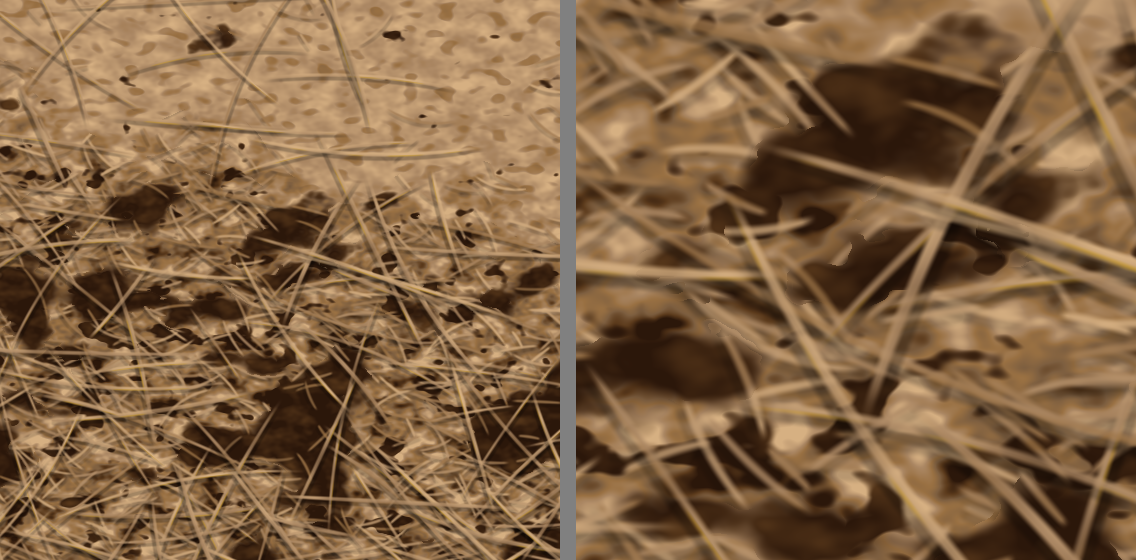
Left: the whole. Right: its middle third, enlarged.
This texture is drawn by a three.js fragment shader. Its source:

```glsl
varying vec2 vUv;

const int BLADES = 135;
const int LITTER_LAYERS = 4;
const float BLADE_HALF_WIDTH = 0.0030;
const float LITTER_HALF_WIDTH = 0.0025;
const float EDGE_SOFTNESS = 0.0023;
const float BLADE_SHADOW = 0.24;
const float LITTER_SHADOW = 0.14;
const float SHADOW_REACH = 0.014;
const float SOIL_LINE = 0.65;

const vec3 HOLLOW = vec3(0.17, 0.09, 0.04);
const vec3 UMBER = vec3(0.36, 0.23, 0.11);
const vec3 BROWN = vec3(0.49, 0.37, 0.25);
const vec3 OCHRE = vec3(0.60, 0.44, 0.26);
const vec3 TAN = vec3(0.67, 0.53, 0.39);
const vec3 STRAW = vec3(0.84, 0.69, 0.51);
const vec3 YELLOW_RIM = vec3(0.78, 0.60, 0.18);

// Four random values from one number
vec4 hash4(float n) {
  vec4 p = fract(n * vec4(0.1031, 0.1030, 0.0973, 0.1099));
  p += dot(p, p.wzxy + 33.33);
  return fract((p.xxyz + p.yzzw) * p.zywx);
}

vec2 gradientAt(vec2 cell) {
  return 2.6 * (hash4(dot(cell, vec2(1.0, 311.0))).xy - 0.5);
}

float gradientNoise(vec2 p) {
  vec2 i = floor(p);
  vec2 f = fract(p);
  vec2 u = f * f * (3.0 - 2.0 * f);
  vec2 e = vec2(1.0, 0.0);
  float low = mix(dot(gradientAt(i), f), dot(gradientAt(i + e), f - e), u.x);
  float high = mix(dot(gradientAt(i + e.yx), f - e.yx), dot(gradientAt(i + 1.0), f - 1.0), u.x);
  return mix(low, high, u.y);
}

float fbm(vec2 p) {
  float sum = 0.0;
  float gain = 0.8;
  for (int i = 0; i < 3; i++) {
    sum += gain * gradientNoise(p);
    p = mat2(1.6, 1.2, -1.2, 1.6) * p + 7.3;
    gain *= 0.6;
  }
  return sum;
}

// Dark to light earth colours, tone from 0 to 1
vec3 earthRamp(float tone) {
  float s = tone * 5.0;
  vec3 c = mix(HOLLOW, UMBER, clamp(s, 0.0, 1.0));
  c = mix(c, BROWN, clamp(s - 1.0, 0.0, 1.0));
  c = mix(c, OCHRE, clamp(s - 2.0, 0.0, 1.0));
  c = mix(c, TAN, clamp(s - 3.0, 0.0, 1.0));
  return mix(c, STRAW, clamp(s - 4.0, 0.0, 1.0));
}

vec2 rotate(vec2 p, float angle) {
  float c = cos(angle);
  float s = sin(angle);
  return vec2(c * p.x + s * p.y, c * p.y - s * p.x);
}

// Coverage of a tapered stalk lying along x
float stalk(vec2 q, float halfLength, float halfWidth) {
  float along = abs(q.x) / halfLength;
  float w = halfWidth * (1.0 - 0.4 * along * along);
  float side = 1.0 - smoothstep(w - EDGE_SOFTNESS, w + EDGE_SOFTNESS, abs(q.y));
  return side * (1.0 - smoothstep(0.7, 1.0, along));
}

// Short broken stems scattered on turned grids
vec3 addLitter(vec3 color, vec2 p, float density, float hollow) {
  for (int layer = 0; layer < LITTER_LAYERS; layer++) {
    float id = float(layer);
    float cells = 12.0 + 3.0 * id;
    vec2 g = rotate(p, 0.7 * id) * cells + 17.0 * id;
    for (int k = 0; k < 9; k++) {
      vec2 cell = floor(g) + vec2(mod(float(k), 3.0), floor(float(k) / 3.0)) - 1.0;
      float seed = dot(cell, vec2(1.0, 131.0)) + 37.0 * id;
      vec4 place = hash4(seed);
      if (place.w > density) continue;
      vec4 form = hash4(seed + 0.5);
      vec2 q = rotate(g - cell - place.xy, (place.z - 0.5) * 2.0 - 0.2 - 0.7 * id) / cells;
      q.y -= (form.x - 0.5) * 9.0 * q.x * q.x;
      if (abs(q.y) > SHADOW_REACH) continue;
      float halfLength = mix(0.35, 0.95, form.y) / cells;
      color *= 1.0 - LITTER_SHADOW * stalk(q + vec2(0.0, 0.005), halfLength, 0.004);
      vec3 stem = earthRamp(mix(0.66, 1.0, form.z) - 0.25 * hollow);
      color = mix(color, stem, 0.8 * stalk(q, halfLength, LITTER_HALF_WIDTH));
    }
  }
  return color;
}

// Long curved blades, later ones on top and brighter
vec3 addBlades(vec3 color, vec2 p) {
  for (int i = 0; i < BLADES; i++) {
    float n = float(i) * 7.0 + 3.0;
    vec4 place = hash4(n);
    vec4 form = hash4(n + 2.5);
    float height = place.x * place.x;
    vec2 center = vec2(place.y * 1.2 - 0.1, height * 1.05 - 0.03);
    center.x *= mix(1.0, 0.6, smoothstep(0.55, 0.75, height));
    float spread = place.w - 0.5;
    float steep = place.z < 0.75 ? -0.95 : 0.95;
    float angle = place.z < 0.42 ? -0.15 + 0.7 * spread : steep + 0.9 * spread;
    vec2 q = rotate(p - center, angle);
    q.y -= (form.x - 0.5) * 1.4 * q.x * q.x;
    float halfLength = mix(0.08, 0.27, form.y);
    if (abs(q.y) > SHADOW_REACH || abs(q.x) > halfLength) continue;
    float w = BLADE_HALF_WIDTH * mix(0.7, 1.35, form.z);
    float lit = 0.5 + 0.5 * sin(q.x * 45.0 + n) * sin(q.x * 23.0 + 2.0 * n);
    color *= 1.0 - BLADE_SHADOW * stalk(q + vec2(0.0, 0.006), halfLength, w * 1.4);
    float tone = mix(0.78, 0.93, float(i) / float(BLADES)) + 0.2 * (form.w - 0.5);
    tone += 0.05 * q.y / w + 0.12 * (lit - 0.5);
    float rim = smoothstep(0.0, 0.9, -q.y / w) * smoothstep(0.45, 0.7, lit) * step(0.4, form.w);
    vec3 blade = mix(earthRamp(tone), YELLOW_RIM, 0.8 * rim);
    color = mix(color, blade, stalk(q, halfLength, w) * mix(0.65, 1.0, lit));
  }
  return color;
}

void main() {
  vec2 p = vUv;

  // Bare soil above, mottled tangle below
  float soil = smoothstep(-0.14, 0.14, p.y - SOIL_LINE + 0.2 * (p.x - 0.5) + 0.2 * gradientNoise(p * 4.0));
  float relief = fbm(p * vec2(20.0, 30.0));
  float crumbs = smoothstep(0.1, 0.4, gradientNoise(p * vec2(32.0, 58.0) + 40.0));
  float soilTone = 0.88 + 0.22 * relief - 0.24 * crumbs;
  float tangleTone = 0.6 + 1.1 * relief;
  vec3 color = earthRamp(mix(tangleTone, soilTone, soil));

  // Broad dark hollows and small pits between the stems
  float broad = fbm(p * vec2(4.5, 7.0) + 11.0) + 0.2 * relief - 0.5 * soil;
  float small = fbm(p * vec2(15.0, 24.0) + 23.0) - 0.35 * soil;
  float hollow = smoothstep(0.04, 0.2, broad);
  float pit = smoothstep(0.16, 0.32, small);
  color = mix(color, earthRamp(0.03 + 0.2 * relief), max(hollow, pit));

  // Plant cover
  float density = mix(0.7, 0.05, soil) * (1.0 - 0.7 * hollow);
  color = addLitter(color, p, density, hollow);
  color = addBlades(color, p);
  gl_FragColor = vec4(color, 1.0);
}
```
